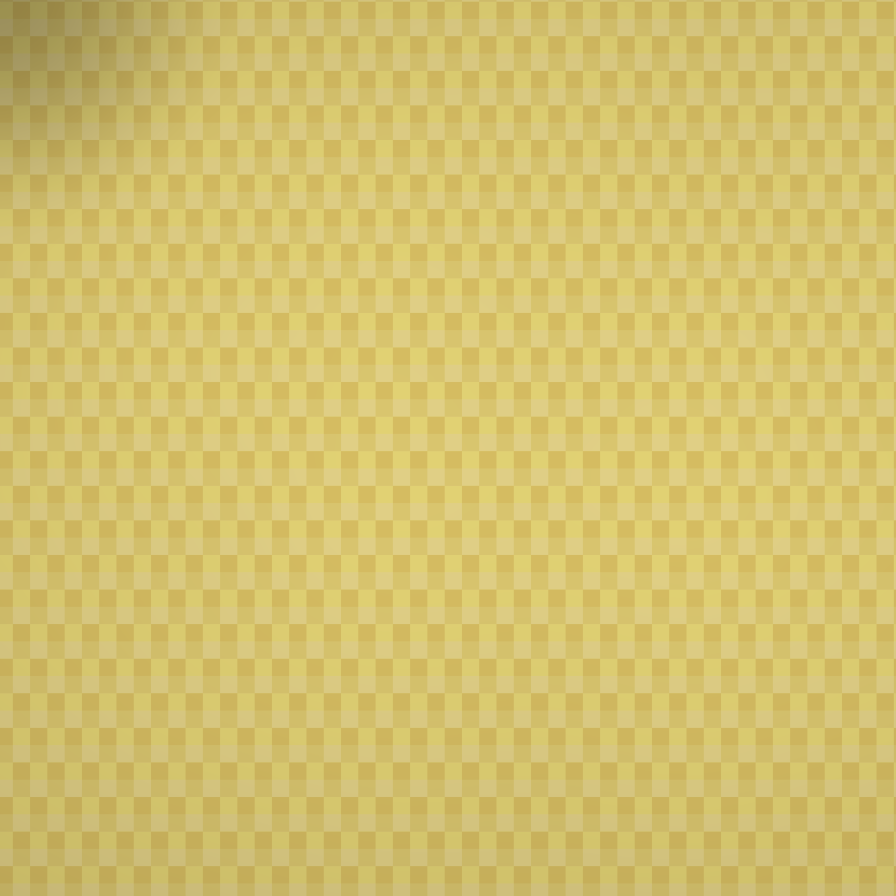
Give the GLSL for this pattern, as a Shadertoy shader.

```glsl
// Golden two-tone woven checker with split cells, soft light and a shaded corner.

const vec2 CELLS = vec2(51.87, 25.91);    // cells across and down
const vec2 ORIGIN = vec2(0.0143, 0.0018); // first cell edge, from the top left

const vec3 LIGHT_TOP = vec3(0.882, 0.820, 0.452);
const vec3 LIGHT_LOW = vec3(0.878, 0.811, 0.522);
const vec3 DARK_TOP  = vec3(0.836, 0.738, 0.382);
const vec3 DARK_LOW  = vec3(0.850, 0.772, 0.432);

float hash(vec2 p) {
    return fract(sin(dot(p, vec2(127.1, 311.7))) * 43758.5453);
}

float valueNoise(vec2 p) {
    vec2 i = floor(p);
    vec2 f = fract(p);
    f = f * f * (3.0 - 2.0 * f);
    float low = mix(hash(i), hash(i + vec2(1.0, 0.0)), f.x);
    float high = mix(hash(i + vec2(0.0, 1.0)), hash(i + vec2(1.0, 1.0)), f.x);
    return mix(low, high, f.y);
}

// One on even unit intervals and zero on odd ones, with soft edges
float squareWave(float t, float blur) {
    float ramp = abs(mod(t - 0.5, 2.0) - 1.0);
    return smoothstep(0.5 - blur, 0.5 + blur, ramp);
}

// Checker of light and dark cells, each with a paler lower half
vec3 weave(vec2 cell, vec2 blur) {
    float column = squareWave(cell.x, blur.x);
    float row = squareWave(cell.y, blur.y);
    float dark = mix(1.0 - row, row, column);
    float upper = squareWave(cell.y * 2.0, blur.y * 2.0);
    vec3 light = mix(LIGHT_LOW, LIGHT_TOP, upper);
    vec3 deep = mix(DARK_LOW, DARK_TOP, upper);
    return mix(light, deep, dark);
}

// Broad falloff around a bright centre, plus a shadow in the top left corner
float lighting(vec2 p) {
    vec2 offset = p - vec2(0.62, 0.55);
    float falloff = dot(offset * offset, vec2(0.10, 0.24));
    float corner = 1.0 - smoothstep(0.0, 0.29, length(p - vec2(0.0, 1.0)));
    return (1.0 - falloff) * (1.0 - 0.25 * corner);
}

void mainImage(out vec4 fragColor, in vec2 fragCoord) {
    vec2 p = fragCoord / iResolution.xy;
    vec2 cell = (vec2(p.x, 1.0 - p.y) - ORIGIN) * CELLS;
    vec2 blur = 0.6 * CELLS / iResolution.xy;

    vec3 color = weave(cell, blur) * lighting(p);

    // Faint cloudy wear
    color *= 1.0 + 0.016 * (valueNoise(p * 5.0) - 0.5);

    fragColor = vec4(color, 1.0);
}
```
